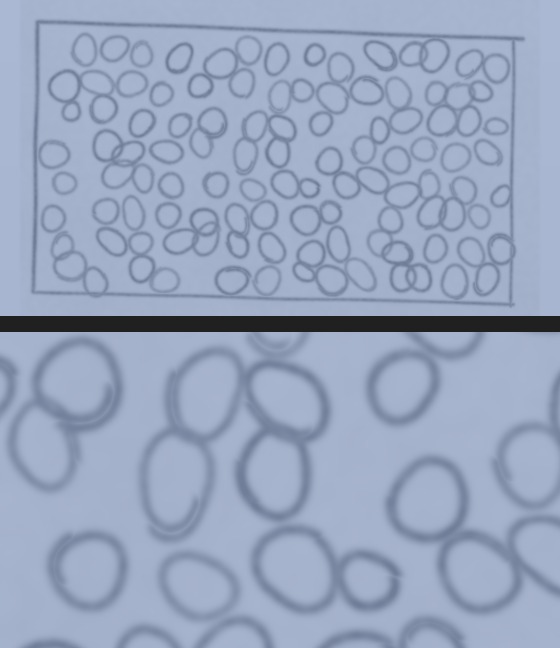
Top, the full canvas; bottom, a detail of the centre.
Give the GLSL for this pattern, as a Shadertoy shader.

```glsl
// Hand-drawn pencil loops crowding a slightly skewed frame on blue-grey paper.
// Loops sit on a jittered grid that tightens to the right; each is a wobbly
// ellipse traced as a spiral so that its ends overlap or miss each other.

const float TAU = 6.2831853;

vec4 hash4(vec2 p) {
    vec4 q = fract(p.xyxy * vec4(0.1031, 0.1030, 0.0973, 0.1099));
    q += dot(q, q.wzxy + 33.33);
    return fract((q.xxyz + q.yzzw) * q.zywx);
}

// Gradient noise, roughly -0.7 to 0.7
float corner(vec2 cell, vec2 offset) {
    float a = TAU * hash4(cell + 57.0).x;
    return dot(vec2(cos(a), sin(a)), offset);
}

float gradientNoise(vec2 p) {
    vec2 i = floor(p), f = fract(p);
    vec2 u = f * f * f * (f * (f * 6.0 - 15.0) + 10.0);
    vec2 e = vec2(1.0, 0.0);
    return mix(mix(corner(i, f), corner(i + e, f - e), u.x),
               mix(corner(i + e.yx, f - e.yx), corner(i + 1.0, f - 1.0), u.x), u.y);
}

// Soft pencil profile across a line
float stroke(float dist, float width) {
    return exp(-dist * dist / (width * width));
}

float line(vec2 p, vec2 a, vec2 b, float width) {
    vec2 ab = b - a;
    float t = clamp(dot(p - a, ab) / dot(ab, ab), 0.0, 1.0);
    return stroke(length(p - a - ab * t), width);
}

// One closed loop, drawn as a bit more than a full turn
float pencilLoop(vec2 d, vec2 id) {
    vec4 shape = hash4(id + 11.0), hand = hash4(id + 83.0);
    float tilt = TAU * shape.z;
    vec2 v = mat2(cos(tilt), sin(tilt), -sin(tilt), cos(tilt)) * d + 1e-5;
    float stretch = 0.24 * shape.y;
    vec2 size = mix(0.025, 0.046, sqrt(shape.x)) * vec2(1.0 + stretch, 1.0 - stretch);
    float g = length(v / size);
    float turn = fract(atan(v.y, v.x) / TAU + hand.x);
    float wobble = 0.05 * sin(TAU * (2.0 * turn + hand.y))
                 + 0.04 * sin(TAU * (3.0 * turn + hand.z));
    float end = 1.08 + 0.35 * hand.w;
    float ink = 0.0;
    for (int k = 0; k < 2; k++) {
        float t = turn + float(k);
        float radius = 1.03 + wobble - 0.3 * (shape.w - 0.3) * (t - 0.5);
        float dist = (g - radius) * length(v) / g;
        float ends = smoothstep(0.0, 0.05, t) * (1.0 - smoothstep(end - 0.08, end, t));
        ink = max(ink, ends * stroke(dist, 0.0068));
    }
    return ink * mix(0.62, 1.0, hand.y);
}

// All loops near a point, 14 columns by 8 rows
float loops(vec2 p) {
    const vec2 grid = vec2(14.0, 8.0), low = vec2(0.158, 0.085), span = vec2(1.442, 0.8);
    vec2 s = (p - low) / span;
    vec2 home = floor(grid * vec2(s.x * (0.88 + 0.12 * s.x), s.y));
    float ink = 0.0;
    for (int j = -1; j <= 1; j++)
    for (int i = -1; i <= 1; i++) {
        vec2 id = home + vec2(i, j);
        vec4 h = hash4(id + 5.0);
        bool outside = any(lessThan(id, vec2(0.0))) || any(greaterThanEqual(id, grid));
        if (outside || h.z < 0.04) continue;
        vec2 c = id + 0.5 + 0.54 * (h.xy - 0.5);
        c.x += 0.3 * (mod(id.y, 2.0) - 0.5);
        c /= grid;
        c.x *= 1.12 - 0.12 * c.x;
        float mark = pencilLoop(p - low - c * span, id);
        ink = 1.0 - (1.0 - ink) * (1.0 - mark);
    }
    return ink;
}

// Four ruled edges, the top one running past its corner
float frame(vec2 p) {
    p += 0.005 * vec2(gradientNoise(p * 4.0), gradientNoise(p * 4.0 + 20.0));
    float top = line(p, vec2(0.118, 0.931), vec2(1.65, 0.918), 0.0075);
    float left = line(p, vec2(0.113, 0.93), vec2(0.113, 0.078), 0.0075);
    float bottom = line(p, vec2(0.113, 0.075), vec2(1.63, 0.079), 0.0065);
    float right = line(p, vec2(1.621, 0.915), vec2(1.622, 0.075), 0.0065);
    return max(max(top, left), 0.85 * max(bottom, right));
}

void mainImage(out vec4 fragColor, in vec2 fragCoord) {
    vec2 p = fragCoord / iResolution.y;
    float x = p.x - 0.5 * iResolution.x / iResolution.y;

    // Paper with faint mottling and smooth, paler side bands
    float band = smoothstep(0.815, 0.83, abs(x));
    float mottle = 0.012 * gradientNoise(p * 5.0) + 0.009 * gradientNoise(p * 38.0);
    vec3 paper = vec3(0.65, 0.70, 0.80) + mottle * (1.0 - band);
    paper += 0.012 * (p.y - 0.5) + band * vec3(0.012, 0.016, 0.022);

    // Skew the sheet, then lay down graphite with uneven pressure
    vec2 q = p + vec2(-0.014 * (p.y - 0.5), 0.027 * (p.x - 0.12));
    float pressure = 0.92 + 0.22 * gradientNoise(p * 14.0) + 0.2 * gradientNoise(p * 75.0);
    float ink = max(loops(q), frame(q)) * pressure;
    fragColor = vec4(mix(paper, vec3(0.445, 0.495, 0.60), clamp(ink, 0.0, 1.0)), 1.0);
}
```
